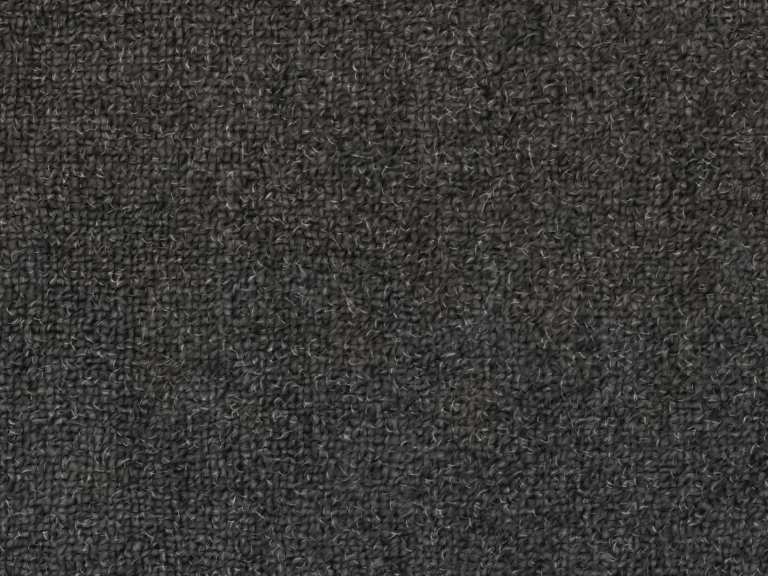
Reproduce this texture procedurally as a Shadertoy shader.

```glsl
#define THREADS 74.0       // threads per canvas height
#define BASE_TONE 0.203
#define WEAVE_DEPTH 0.14
#define THREAD_VARIETY 0.09
#define TWIST_GAIN 0.10
#define NAP_GAIN 0.11
#define FIBRE_GAIN 0.27
#define FIBRE_DENSITY 54.0
#define HAIR_COUNT 9
#define HAIR_GAIN 0.24

const float PI = 3.14159265;
const vec3 WARM_GREY = vec3(1.03, 1.0, 0.94);
const vec3 COOL_GREY = vec3(0.99, 0.99, 1.0);

vec2 hash2(vec2 p) {
    vec3 q = fract(p.xyx * vec3(0.1031, 0.1030, 0.0973));
    q += dot(q, q.yzx + 33.33);
    return fract((q.xx + q.yz) * q.zy);
}

mat2 rotation(float a) {
    float c = cos(a), s = sin(a);
    return mat2(c, -s, s, c);
}

float cornerSlope(vec2 cell, vec2 offset) {
    float a = 2.0 * PI * hash2(cell).x;
    return dot(vec2(cos(a), sin(a)), offset);
}

float gradientNoise(vec2 p) {
    vec2 i = floor(p), f = fract(p);
    vec2 u = f * f * f * (f * (f * 6.0 - 15.0) + 10.0);
    vec2 e = vec2(1.0, 0.0);
    float low = mix(cornerSlope(i, f), cornerSlope(i + e, f - e), u.x);
    float high = mix(cornerSlope(i + e.yx, f - e.yx), cornerSlope(i + 1.0, f - 1.0), u.x);
    return 1.4 * mix(low, high, u.y);
}

// Plain weave: rounded threads alternately on top, with twisted strands
float weave(vec2 p, float clarity) {
    vec2 cell = floor(p);
    vec2 f = p - cell - 0.5;
    bool weftOnTop = mod(cell.x + cell.y, 2.0) < 0.5;
    vec2 local = weftOnTop ? f : f.yx;
    float bump = cos(PI * local.y) * cos(0.8 * PI * local.x);
    vec2 random = hash2(cell + 17.0);
    vec2 strand = rotation(0.5 + 0.5 * random.x) * local;
    float twist = gradientNoise(strand * vec2(0.9, 2.5) + random * 91.0);
    return WEAVE_DEPTH * clarity * (bump - 0.48)
         + THREAD_VARIETY * (random.y - 0.5) * (0.3 + bump)
         + TWIST_GAIN * twist;
}

// A bent strand along x with soft sides and tapered ends
float strandMask(vec2 p, float halfLength, float halfWidth, float bend) {
    p.y += bend * p.x * p.x;
    return smoothstep(halfWidth, 0.0, abs(p.y))
         * smoothstep(halfLength, 0.35 * halfLength, abs(p.x));
}

// Short loose fibres, one scattered around each grid cell
float fibres(vec2 p, float seed) {
    vec2 home = floor(p);
    float light = 0.0;
    for (int y = -1; y <= 1; y++)
    for (int x = -1; x <= 1; x++) {
        vec2 cell = home + vec2(x, y);
        vec2 place = hash2(cell + seed);
        vec2 kind = hash2(cell + seed + 53.7);
        vec2 q = rotation(PI * kind.x) * (p - cell - place);
        float mask = strandMask(q, 0.3 + 0.4 * place.y, 0.15, kind.y - 0.5);
        light = max(light, mask * kind.y * kind.y);
    }
    return light;
}

// A few long stray hairs
float hairs(vec2 uv) {
    float light = 0.0;
    for (int i = 0; i < HAIR_COUNT; i++) {
        vec2 place = hash2(vec2(float(i) * 7.3, 4.1));
        vec2 kind = hash2(vec2(float(i) * 3.7, 29.5));
        vec2 q = rotation(PI * kind.x) * (uv - vec2(0.1, 0.2) - place * vec2(1.0, 0.6));
        float mask = strandMask(q, 0.015 + 0.025 * kind.y, 0.0026, 16.0 * (place.x - 0.5));
        light = max(light, mask * (0.4 + 0.6 * place.y));
    }
    return light;
}

void mainImage(out vec4 fragColor, in vec2 fragCoord) {
    vec2 uv = fragCoord / iResolution.y;

    // Uneven thread paths
    vec2 drift = vec2(gradientNoise(uv * 5.0), gradientNoise(uv * 5.0 + 37.0));
    vec2 wobble = vec2(gradientNoise(uv * 38.0 + 11.0), gradientNoise(uv * 38.0 + 71.0));
    vec2 threads = uv * THREADS + 0.8 * drift + 0.38 * wobble;

    // Clear weave at the left, fuzzier cloth elsewhere
    float clarity = mix(1.15, 0.75, smoothstep(0.0, 0.9, uv.x + 0.3 * drift.y));
    float tone = BASE_TONE + weave(threads, clarity);

    // Matted nap and broad mottling
    vec2 matted = rotation(0.6) * uv + 0.006 * wobble;
    tone += NAP_GAIN * gradientNoise(matted * vec2(85.0, 125.0));
    tone += 0.03 * gradientNoise(uv * vec2(24.0, 15.0) + 5.0);
    tone += 0.02 * gradientNoise(uv * vec2(7.0, 3.0) + 61.0);

    // Loose fibres and hairs
    tone += FIBRE_GAIN * fibres(uv * FIBRE_DENSITY, 3.0);
    tone += FIBRE_GAIN * fibres(rotation(0.7) * uv * FIBRE_DENSITY * 1.3, 141.0);
    tone += HAIR_GAIN * hairs(uv);

    // Slight warm and cool shifts
    float cool = smoothstep(0.9, 0.0, uv.y) + 0.5 * gradientNoise(uv * 9.0 + 23.0);
    vec3 tint = mix(WARM_GREY, COOL_GREY, clamp(cool, 0.0, 1.0));
    fragColor = vec4(max(tone, 0.07) * tint, 1.0);
}
```
